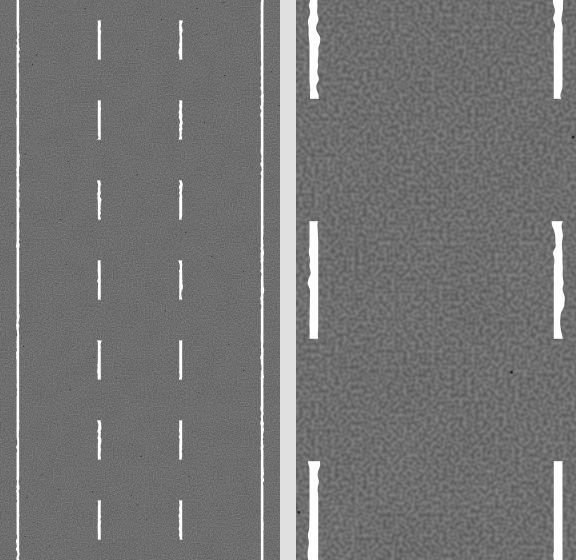
Left: the whole. Right: its middle third, enlarged.
Reproduce this pattern procedurally as a WebGL 1 fragment shader.

```glsl
precision highp float;

uniform vec2 u_resolution;

// Lengths are fractions of the canvas width
const float LINE_COUNT = 4.0;
const float FIRST_LINE_X = 0.0638;
const float LANE_WIDTH = 0.2908;
const float EDGE_HALF_WIDTH = 0.0046;
const float DASH_HALF_WIDTH = 0.0052;
const float DASH_COUNT = 7.0;
const float DASH_FILL = 0.49;

const vec3 ASPHALT = vec3(0.43);
const vec3 PAINT = vec3(1.0);

const float GRAIN_SCALE = 210.0;
const float GRAIN_AMOUNT = 0.13;
const float MOTTLE_SCALE = 14.0;
const float MOTTLE_AMOUNT = 0.012;
const float PIT_SCALE = 150.0;
const float PIT_CHANCE = 0.0006;
const float PIT_RADIUS = 0.25;
const float WEAR_SCALE = 70.0;
const float WEAR_PATCH_SCALE = 11.0;
const float WEAR_DEPTH = 0.005;

float hash(vec2 p) {
  vec3 q = fract(p.xyx * vec3(0.1031, 0.1030, 0.0973));
  q += dot(q, q.yzx + 33.33);
  return fract((q.x + q.y) * q.z);
}

float cornerValue(vec2 cell, vec2 corner, vec2 f) {
  float angle = 6.2832 * hash(cell + corner);
  return dot(vec2(cos(angle), sin(angle)), f - corner);
}

float gradientNoise(vec2 p) {
  vec2 cell = floor(p);
  vec2 f = fract(p);
  vec2 w = f * f * f * (f * (f * 6.0 - 15.0) + 10.0);
  float low = mix(cornerValue(cell, vec2(0.0), f),
                  cornerValue(cell, vec2(1.0, 0.0), f), w.x);
  float high = mix(cornerValue(cell, vec2(0.0, 1.0), f),
                   cornerValue(cell, vec2(1.0), f), w.x);
  return mix(low, high, w.y);
}

// Fine aggregate, broad mottling and a few dark pits
vec3 asphalt(vec2 p, float pixel) {
  float grain = gradientNoise(p * GRAIN_SCALE + 17.3);
  float mottle = gradientNoise(p * MOTTLE_SCALE + 5.1);
  vec3 color = ASPHALT + grain * GRAIN_AMOUNT + mottle * MOTTLE_AMOUNT;

  vec2 cell = p * PIT_SCALE;
  float pitDistance = (length(fract(cell) - 0.5) - PIT_RADIUS) / PIT_SCALE;
  float pit = clamp(0.5 - pitDistance / pixel, 0.0, 1.0);
  pit *= step(hash(floor(cell) + 71.0), PIT_CHANCE);
  return color * (1.0 - 0.65 * pit);
}

// Patchy displacement of one side of a painted line
float wear(float y, float seed) {
  float patchNoise = gradientNoise(vec2(y * WEAR_PATCH_SCALE, seed + 0.37));
  float ragged = gradientNoise(vec2(y * WEAR_SCALE, seed + 40.43));
  return WEAR_DEPTH * ragged * smoothstep(-0.05, 0.3, patchNoise);
}

// Signed distance to the nearest solid or dashed line
float markingDistance(vec2 p, float height) {
  float index = floor((p.x - FIRST_LINE_X) / LANE_WIDTH + 0.5);
  index = clamp(index, 0.0, LINE_COUNT - 1.0);
  float offset = p.x - FIRST_LINE_X - index * LANE_WIDTH;
  bool solid = index < 0.5 || index > LINE_COUNT - 1.5;

  float seed = index * 6.0 + step(0.0, offset) * 3.0;
  float halfWidth = solid ? EDGE_HALF_WIDTH : DASH_HALF_WIDTH;
  float side = abs(offset) - halfWidth + wear(p.y, seed);

  float period = height / DASH_COUNT;
  float along = abs(fract(p.y / period) - 0.5) * period;
  float end = along - 0.5 * DASH_FILL * period;
  return solid ? side : max(side, end);
}

void main() {
  float pixel = 1.0 / u_resolution.x;
  vec2 p = gl_FragCoord.xy * pixel;
  float height = u_resolution.y * pixel;

  float coverage = clamp(0.5 - markingDistance(p, height) / pixel, 0.0, 1.0);
  vec3 color = mix(asphalt(p, pixel), PAINT, coverage);
  gl_FragColor = vec4(color, 1.0);
}
```
